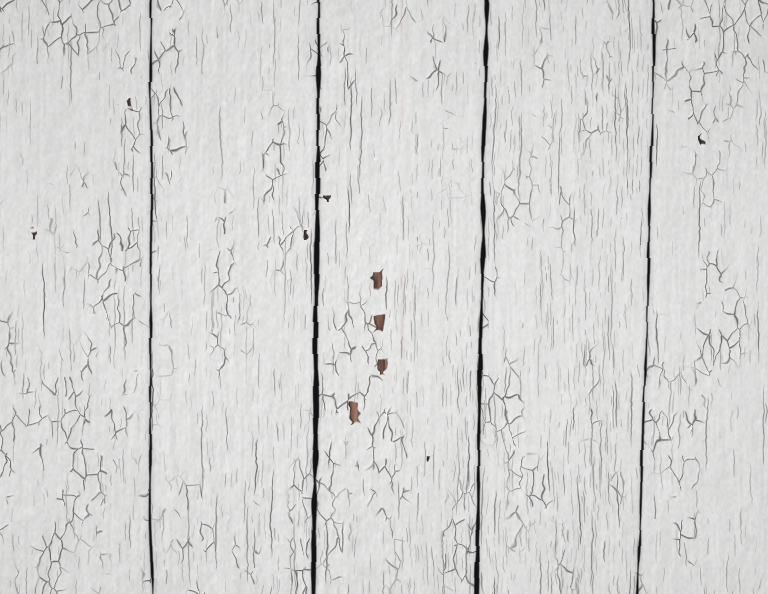
This texture is drawn by a Shadertoy shader. Its source:

```glsl
#define PAINT vec3(0.890, 0.890, 0.888)
#define CRACK vec3(0.30, 0.295, 0.285)
#define GAP vec3(0.075, 0.075, 0.085)
#define BARE_WOOD vec3(0.52, 0.39, 0.34)
#define FIRST_GAP 0.197
#define PITCH_BOTTOM 0.2115
#define PITCH_TOP 0.2185
#define CRACK_WIDTH 0.0006
#define FLAKE_GRID vec2(62.0, 31.0)
#define CHIPS 10

// Per-plank and per-gap character, left to right
const float grainAmount[5] = float[5](0.26, 0.36, 0.55, 0.85, 0.32);
const float flakeAmount[5] = float[5](0.55, 0.70, 0.80, 0.25, 0.50);
const float gapHalfWidth[4] = float[4](0.0012, 0.0025, 0.0023, 0.0012);

float hash(vec2 p) {
    vec3 q = fract(p.xyx * 0.1031);
    q += dot(q, q.yzx + 33.33);
    return fract((q.x + q.y) * q.z);
}

vec2 hash2(vec2 p) {
    return vec2(hash(p), hash(p + 57.3));
}

float noise(vec2 p) {
    vec2 i = floor(p), f = fract(p);
    f = f * f * (3.0 - 2.0 * f);
    return mix(mix(hash(i), hash(i + vec2(1, 0)), f.x),
               mix(hash(i + vec2(0, 1)), hash(i + vec2(1, 1)), f.x), f.y);
}

float fbm(vec2 p) {
    return 0.55 * noise(p) + 0.3 * noise(p * 2.1 + 9.0) + 0.15 * noise(p * 4.3 + 21.0);
}

float cover(float d, float px) {
    return 1.0 - smoothstep(-px, px, d);
}

// Tapered vertical splits, at most one per grid cell
float splits(vec2 p, vec2 grid, float width, float amount, float px) {
    vec2 q = p * grid;
    q.y += 7.0 * hash(vec2(floor(q.x), grid.y));
    vec2 id = floor(q), f = fract(q);
    vec2 r = hash2(id + grid);
    float along = (f.y - 0.5) / mix(0.12, 0.5, r.y);
    float taper = 1.0 - along * along;
    float d = abs(f.x - mix(0.2, 0.8, r.x)) / grid.x;
    float strength = mix(0.35, 1.0, hash(id + 12.9)) * step(hash(id + 31.7), amount);
    return strength * smoothstep(0.0, 0.4, taper) * cover(d - width * taper, px);
}

// Canvas distance to the straight borders of irregular paint flakes
float flakeEdge(vec2 p) {
    p *= FLAKE_GRID;
    vec2 cell = floor(p), a = vec2(9.0), b = vec2(9.0);
    for (int y = -1; y <= 1; y++)
    for (int x = -1; x <= 1; x++) {
        vec2 c = cell + vec2(x, y);
        vec2 v = c + hash2(c) - p;
        if (dot(v, v) < dot(a, a)) { b = a; a = v; }
        else if (dot(v, v) < dot(b, b)) b = v;
    }
    return 0.5 * (dot(b, b) - dot(a, a)) / length((b - a) * FLAKE_GRID);
}

void mainImage(out vec4 fragColor, in vec2 fragCoord) {
    float px = 1.0 / iResolution.x;
    vec2 p = fragCoord * px;
    vec2 uv = fragCoord / iResolution.xy;

    // Planks fan out slightly towards the top
    float pitch = mix(PITCH_BOTTOM, PITCH_TOP, uv.y);
    float s = (p.x - FIRST_GAP) / pitch;
    int plank = clamp(int(floor(s)) + 1, 0, 4);
    float grain = grainAmount[plank];
    float flaking = flakeAmount[plank];
    if (plank == 2) {
        float side = smoothstep(0.35, 0.6, fract(s));
        grain *= mix(0.6, 1.4, side);
        flaking *= mix(1.1, 0.35, side);
    }

    // Paint tone, vignette and raised relief
    vec2 fromCentre = uv - vec2(0.5, 0.46);
    vec3 col = PAINT - 0.12 * dot(fromCentre, fromCentre);
    col += 0.018 * (fbm(p * vec2(9.0, 5.0)) - 0.5);
    col += 0.035 * (noise(p * vec2(260.0, 14.0)) - 0.5);
    col += 0.035 * (noise(p * vec2(380.0, 240.0)) - 0.5);
    vec2 r = p * vec2(95.0, 52.0);
    col += (0.04 + 0.09 * flaking) * (fbm(r) - fbm(r + vec2(0.16, -0.16)));

    // Faint rusty streak along the grain
    float streak = abs(p.x - 0.522 - 0.004 * noise(vec2(1.0, p.y * 14.0)));
    float rust = exp(-streak / 0.0013) * smoothstep(0.2, 0.5, uv.y) * noise(vec2(3.0, p.y * 45.0));
    col -= vec3(0.03, 0.08, 0.09) * rust;

    // Long and short splits, gathered in vertical bands
    vec2 w = p;
    w.x += 0.006 * (noise(p * vec2(20.0, 11.0)) - 0.5) + 0.0025 * (noise(p * vec2(60.0, 80.0)) - 0.5);
    w.x += 0.0012 * (noise(p * vec2(90.0, 210.0)) - 0.5);
    grain *= mix(0.45, 1.25, smoothstep(0.25, 0.75, noise(p * vec2(34.0, 5.0) + 2.0)));
    float lines = splits(w, vec2(58.0, 8.0), CRACK_WIDTH, grain * 0.6, px);
    lines = max(lines, 0.75 * splits(w + 3.1, vec2(97.0, 15.0), CRACK_WIDTH * 0.7, grain * 0.7, px));
    lines = max(lines, 0.5 * splits(w + 5.7, vec2(150.0, 30.0), CRACK_WIDTH * 0.6, grain * 0.7, px));

    // Crazed patches: thin broken cracks with a lit lip
    float patches = noise(p * vec2(30.0, 8.0) + float(plank) * 5.3) + 0.32 * flaking;
    patches = smoothstep(0.62, 0.92, patches) * smoothstep(0.42, 0.56, noise(p * vec2(62.0, 48.0) + 4.0));
    vec2 flakePoint = w + 0.005 * (vec2(noise(p * 110.0), noise(p * 95.0 + 30.0)) - 0.5);
    float edge = flakeEdge(flakePoint);
    float lip = flakeEdge(flakePoint + vec2(0.0016, -0.0020));
    col += 0.05 * patches * (exp(-lip / 0.001) - exp(-edge / 0.0016));
    float thickness = CRACK_WIDTH * (0.3 + 1.3 * noise(p * 75.0 + 11.0));
    lines = max(lines, 0.85 * patches * cover(edge - thickness, px));
    col = mix(col, CRACK, lines);

    // Chips: a column of large ones, the rest scattered small
    for (int i = 0; i < CHIPS; i++) {
        float n = float(i);
        bool large = i < 4;
        vec2 h = hash2(vec2(n * 3.7 + 1.0, 8.0));
        vec2 centre = large ? vec2(0.452 + 0.048 * h.x, 0.41 - 0.058 * n)
                            : vec2(0.03 + 0.94 * h.x, 0.12 + 0.56 * h.y);
        vec2 size = (large ? vec2(0.0062, 0.0115) : vec2(0.0026, 0.0055)) * (0.75 + 0.4 * h.y);
        vec2 d = p - centre;
        d.x += 0.5 * (h.y - 0.5) * d.y;
        d += 0.008 * (vec2(noise(p * 170.0 + n), noise(p * 140.0 + n + 40.0)) - 0.5);
        vec2 box = abs(d) - size;
        float chip = max(box.x, box.y);
        vec3 wood = BARE_WOOD * mix(0.6, 1.3, noise(p * vec2(420.0, 30.0)));
        wood = mix(wood, CRACK * 0.6, large ? 0.1 : 0.7);
        wood = mix(wood, GAP, 0.6 * smoothstep(0.0, -0.004, d.x + size.x - 0.004));
        col = mix(col, wood, cover(chip, px));
    }

    // Ragged dark gaps with shaded shoulders
    float k = round(s);
    float wander = 0.003 * (noise(vec2(k * 7.0, p.y * 9.0)) - 0.5)
                 + 0.0016 * (hash(vec2(k + 5.0, floor(p.y * 48.0))) - 0.5);
    float halfWidth = gapHalfWidth[clamp(int(k), 0, 3)] * (0.45 + 1.1 * noise(vec2(k * 3.0, p.y * 34.0)));
    float gap = abs((s - k) * pitch + wander) - halfWidth;
    col -= 0.12 * exp(-max(gap, 0.0) / 0.002);
    col = mix(col, GAP, cover(gap, px));

    fragColor = vec4(clamp(col, 0.0, 1.0), 1.0);
}
```
